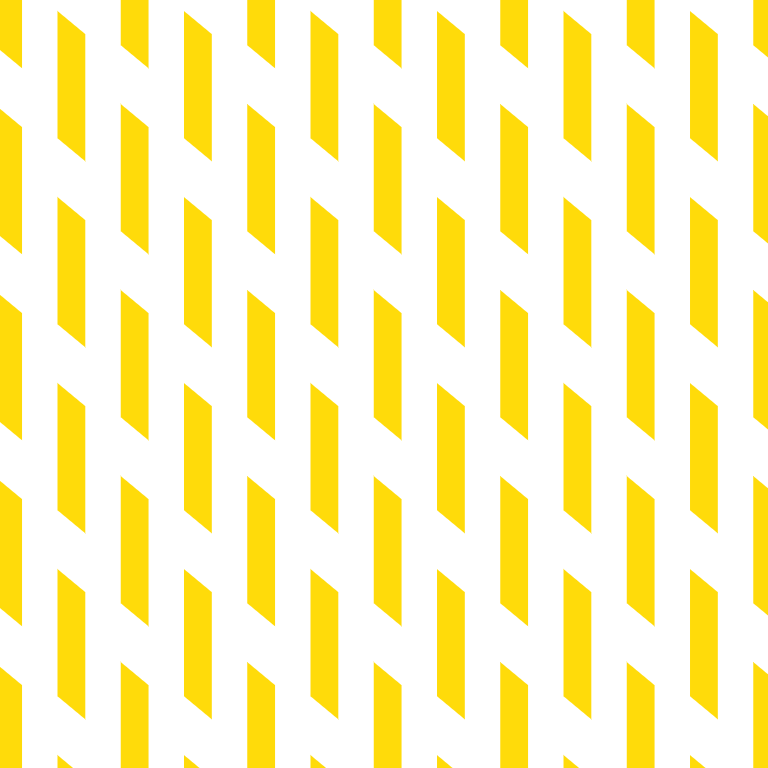
Write a WebGL 2 fragment shader that draws this pattern.

```glsl
#version 300 es
precision highp float;
// Staggered columns of upright yellow bars with slanted ends on white.
// Each column is folded into one cell, odd columns shift by half a period,
// and a sheared box distance gives every bar its smooth edge.

uniform vec2 u_resolution;
out vec4 fragColor;

const vec3 WHITE = vec3(1.0);
const vec3 YELLOW = vec3(1.0, 0.86, 0.04);

const vec2 CELL = vec2(0.08236, 0.2422);     // column pitch, vertical period
const vec2 BAR_SIZE = vec2(0.0362, 0.1656);  // width, length of a vertical side
const vec2 FIRST_CENTER = vec2(0.0106, 0.0401);
const float END_SLOPE = -0.83;               // ends fall to the right

// Signed distance to a parallelogram with vertical sides and sloped ends.
float slantedBar(vec2 p, vec2 size, float slope) {
    float side = abs(p.x) - 0.5 * size.x;
    float end = (abs(p.y - slope * p.x) - 0.5 * size.y) / sqrt(1.0 + slope * slope);
    return max(side, end);
}

// Position relative to the nearest bar center in the half-drop grid.
vec2 halfDropCell(vec2 p, vec2 cell, float slope) {
    float column = floor(p.x / cell.x + 0.5);
    p.x -= column * cell.x;
    p.y -= 0.5 * cell.y * mod(column, 2.0);
    // Fold along the slope so the cell borders run parallel to the bar ends.
    float row = floor((p.y - slope * p.x) / cell.y + 0.5);
    return vec2(p.x, p.y - row * cell.y);
}

void main() {
    float pixel = 1.0 / min(u_resolution.x, u_resolution.y);
    vec2 position = gl_FragCoord.xy * pixel;

    vec2 local = halfDropCell(position - FIRST_CENTER, CELL, END_SLOPE);
    float distanceToBar = slantedBar(local, BAR_SIZE, END_SLOPE);

    // One pixel wide edge blend
    float coverage = clamp(0.5 - distanceToBar / pixel, 0.0, 1.0);
    fragColor = vec4(mix(WHITE, YELLOW, coverage), 1.0);
}
```
